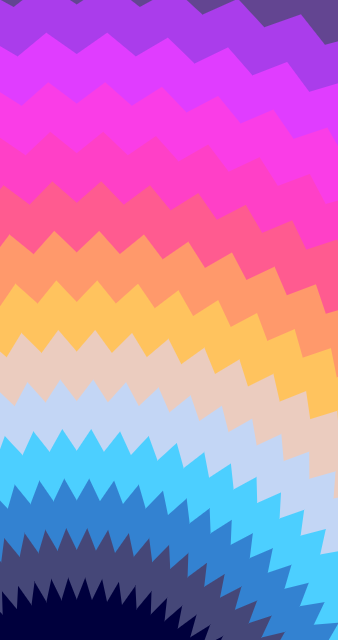
Reproduce this background procedurally as a Shadertoy shader.

```glsl
// Nested zigzag sunburst: flat coloured star rings spreading from below the canvas.

// Lengths are in canvas heights.
const float PI = 3.14159265;
const vec2 CENTER = vec2(0.1199, -0.2318);
const float TEETH = 78.0;          // points around each full star
const float FIRST_TIP = 0.3294;    // tip radius of the innermost star
const float RING_STEP = 0.07747;   // growth in radius per star
const float TOOTH_DEPTH = 0.0342;  // tip radius minus valley radius
const int RINGS = 13;

// Colours from the core outward; the last one fills the backdrop.
const vec3 PALETTE[RINGS + 1] = vec3[RINGS + 1](
    vec3(0.00, 0.00, 0.24),
    vec3(0.27, 0.28, 0.47),
    vec3(0.20, 0.51, 0.82),
    vec3(0.30, 0.81, 1.00),
    vec3(0.765, 0.84, 0.96),
    vec3(0.92, 0.80, 0.75),
    vec3(1.00, 0.765, 0.37),
    vec3(1.00, 0.60, 0.42),
    vec3(1.00, 0.355, 0.565),
    vec3(1.00, 0.25, 0.78),
    vec3(0.98, 0.24, 0.905),
    vec3(0.88, 0.24, 1.00),
    vec3(0.665, 0.24, 0.92),
    vec3(0.39, 0.27, 0.57));

// Fold the plane into half a tooth: valley on the x axis, tip at PI / TEETH.
vec2 foldTooth(vec2 p) {
    float sector = 2.0 * PI / TEETH;
    float angle = atan(p.x, p.y);
    angle = abs(angle - sector * round(angle / sector));
    return length(p) * vec2(cos(angle), sin(angle));
}

// Signed distance to the straight valley-to-tip edge, negative inside.
float starEdge(vec2 folded, float tipRadius) {
    float halfTooth = PI / TEETH;
    vec2 valley = vec2(tipRadius - TOOTH_DEPTH, 0.0);
    vec2 tip = tipRadius * vec2(cos(halfTooth), sin(halfTooth));
    vec2 edge = normalize(tip - valley);
    return dot(folded - valley, vec2(edge.y, -edge.x));
}

void mainImage(out vec4 fragColor, in vec2 fragCoord) {
    vec2 folded = foldTooth(fragCoord / iResolution.y - CENTER);
    float halfPixel = 0.5 / iResolution.y;

    // Paint the stars from the largest to the smallest.
    vec3 color = PALETTE[RINGS];
    for (int i = RINGS - 1; i >= 0; i--) {
        float d = starEdge(folded, FIRST_TIP + RING_STEP * float(i));
        float coverage = clamp(0.5 - 0.5 * d / halfPixel, 0.0, 1.0);
        color = mix(color, PALETTE[i], coverage);
    }
    fragColor = vec4(color, 1.0);
}
```
